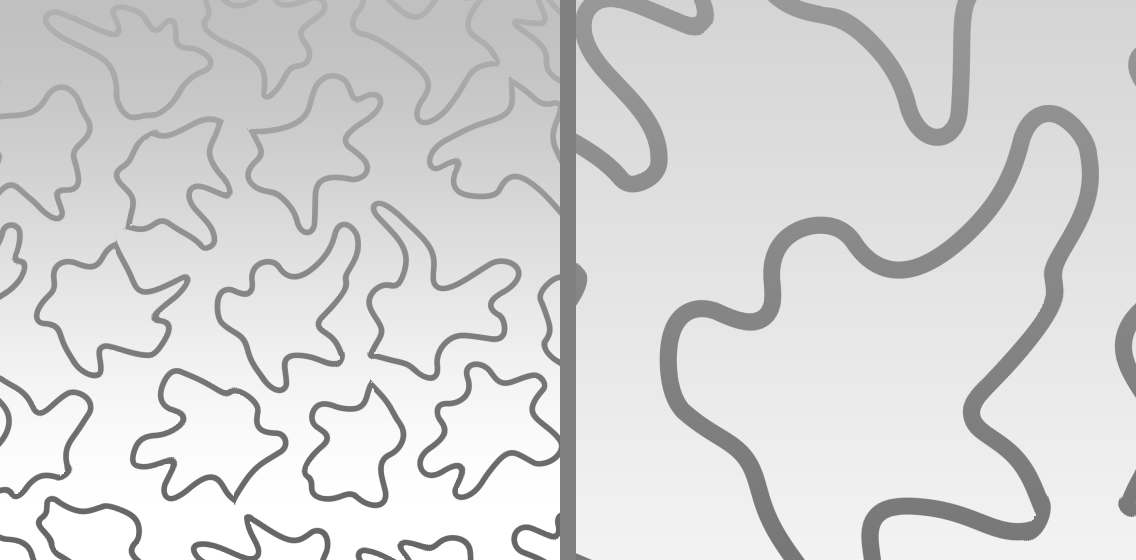
Left, the full canvas; right, a detail of the centre.
This pattern is drawn by a Shadertoy shader. Its source:

```glsl
const float TAU = 6.2831853;
const int ARMS = 6;
const vec2 CELL = vec2(0.27, 0.235);   // spacing of the blobs
const float ARM_RADIUS = 0.026;
const float HALF_GAP = 0.016;          // clearance to the neighbouring blob
const float HALF_LINE = 0.0051;
const float ARM_BLEND = 60.0;          // higher is a tighter fillet
const float EDGE_BLEND = 75.0;

float hash(vec2 p) {
    vec3 q = fract(p.xyx * 0.1031);
    q += dot(q, q.yzx + 33.33);
    return fract((q.x + q.y) * q.z);
}

// Invertible layered shears that bend arms and borders together
vec2 bend(vec2 p) {
    p.x += 0.020 * sin(21.0 * p.y + 1.3);
    p.y += 0.018 * sin(23.0 * p.x + 0.4);
    p.x += 0.008 * sin(43.0 * p.y - 17.0 * p.x);
    p.y += 0.007 * sin(39.0 * p.x + 2.1);
    return p;
}

// Jittered centre on a staggered grid
vec2 blobCentre(vec2 id) {
    float stagger = 0.5 * mod(id.y, 2.0) - 0.25;
    vec2 jitter = vec2(hash(id + 3.7), hash(id + 41.2)) - 0.5;
    return (id + 0.5 + vec2(stagger, 0.0) + 0.5 * jitter) * CELL;
}

// Distance along a ray to the border of the cellular region
float borderReach(vec2 dir, vec2 neighbours[9]) {
    float reach = 0.21;
    for (int i = 0; i < 9; i++) {
        float along = dot(neighbours[i], dir);
        if (along > 0.001)
            reach = min(reach, 0.5 * dot(neighbours[i], neighbours[i]) / along);
    }
    return reach;
}

// Distance to an arm with a swollen tip
float armDistance(vec2 p, vec2 dir, float len, float swell) {
    float along = clamp(dot(p, dir), 0.0, len);
    return length(p - dir * along) - swell * along / len;
}

// Smooth union of arms that stay inside their own region
float blobDistance(vec2 p, vec2 id) {
    vec2 centre = blobCentre(id);
    vec2 neighbours[9];
    for (int i = 0; i < 9; i++)
        neighbours[i] = blobCentre(id + vec2(i % 3 - 1, i / 3 - 1)) - centre;

    float sum = 0.0;
    for (int k = 0; k < ARMS; k++) {
        vec2 seed = id * 7.0 + float(k) * vec2(1.7, 2.9);
        float turn = float(k) + 0.65 * hash(seed) + hash(id + 9.1);
        float angle = turn * TAU / float(ARMS);
        vec2 dir = vec2(cos(angle), sin(angle));
        float stretch = mix(0.62, 1.1, hash(seed + 13.0));
        float len = max(0.03, (borderReach(dir, neighbours) - 0.02) * stretch);
        float swell = 0.010 * hash(seed + 29.0);
        sum += exp(-ARM_BLEND * armDistance(p - centre, dir, len, swell));
    }
    return -log(sum) / ARM_BLEND;
}

// Outline field: rounded blobs, kept apart from their neighbours
float outlineField(vec2 p) {
    vec2 home = floor(p / CELL);
    float dist[9];
    float nearest = 10.0;
    for (int i = 0; i < 9; i++) {
        dist[i] = blobDistance(p, home + vec2(i % 3 - 1, i / 3 - 1));
        nearest = min(nearest, dist[i]);
    }
    float sum = exp(EDGE_BLEND * (nearest - ARM_RADIUS));
    for (int i = 0; i < 9; i++)
        if (dist[i] > nearest)
            sum += exp(EDGE_BLEND * (0.5 * (nearest - dist[i]) + HALF_GAP));
    return log(sum) / EDGE_BLEND;
}

void mainImage(out vec4 fragColor, in vec2 fragCoord) {
    vec2 uv = fragCoord / iResolution.y;
    float pixel = 1.0 / iResolution.y;

    // Even stroke width: divide the field by its slope
    float field = outlineField(bend(uv + vec2(3.1, 5.3)));
    float slope = length(vec2(dFdx(field), dFdy(field))) / pixel;
    float d = abs(field) / max(slope, 0.35);
    float stroke = 1.0 - smoothstep(-0.75, 0.75, (d - HALF_LINE) / pixel);

    // Vertical fades, from the top edge down
    float depth = 1.0 - uv.y;
    float paper = mix(0.75, 1.0, smoothstep(-0.05, 0.95, depth));
    float ink = mix(0.70, 0.40, smoothstep(-0.1, 1.0, depth));
    fragColor = vec4(vec3(mix(paper, ink, stroke)), 1.0);
}
```
